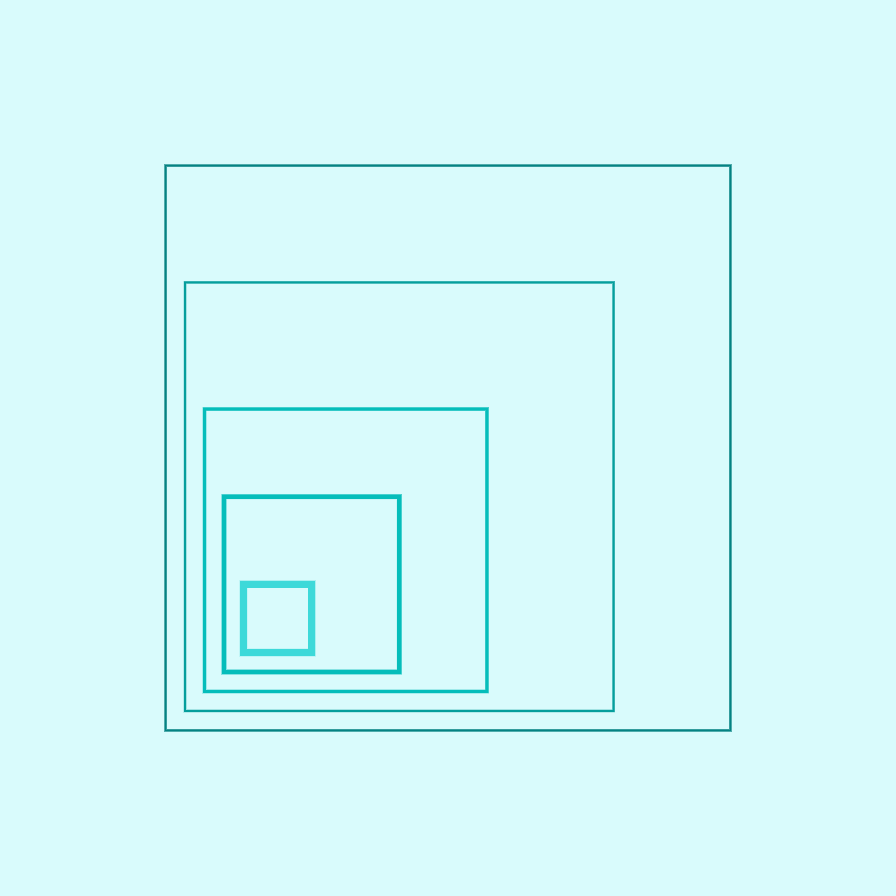
Write a WebGL 2 fragment shader that draws this background.

```glsl
#version 300 es
precision highp float;
// Five nested teal square outlines stepping up a shared diagonal on pale cyan.

uniform vec2 u_resolution;
out vec4 fragColor;

const float GRID = 92.0;          // layout units across the canvas
const float FIRST_CORNER = 17.0;  // lower-left corner of the largest square
const float CORNER_STEP = 2.0;    // diagonal shift of each smaller square
const int COUNT = 5;

const vec3 PALE_CYAN = vec3(0.851, 0.984, 0.988);

const float SIDES[COUNT] = float[](58.0, 44.0, 29.0, 18.0, 7.0);
const float STROKES[COUNT] = float[](0.25, 0.25, 0.36, 0.49, 0.75);
const vec3 INKS[COUNT] = vec3[](
    vec3(0.02, 0.51, 0.51),
    vec3(0.02, 0.62, 0.61),
    vec3(0.02, 0.74, 0.73),
    vec3(0.02, 0.74, 0.73),
    vec3(0.24, 0.85, 0.85));

// Square-cornered distance to the edge of a square
float squareDistance(vec2 p, vec2 center, float halfSide) {
    vec2 q = abs(p - center) - halfSide;
    return max(q.x, q.y);
}

// Smoothed coverage of a stroke centered on the zero distance
float strokeCoverage(float dist, float width, float pixel) {
    return clamp((0.5 * width - abs(dist)) / pixel + 0.5, 0.0, 1.0);
}

void main() {
    float extent = min(u_resolution.x, u_resolution.y);
    float pixel = GRID / extent;
    vec2 p = (gl_FragCoord.xy - 0.5 * u_resolution) * pixel + 0.5 * GRID;

    // Largest square first, smallest last
    vec3 color = PALE_CYAN;
    for (int i = 0; i < COUNT; i++) {
        float halfSide = 0.5 * SIDES[i];
        vec2 center = vec2(FIRST_CORNER + CORNER_STEP * float(i) + halfSide);
        float dist = squareDistance(p, center, halfSide);
        color = mix(color, INKS[i], strokeCoverage(dist, STROKES[i], pixel));
    }

    fragColor = vec4(color, 1.0);
}
```
